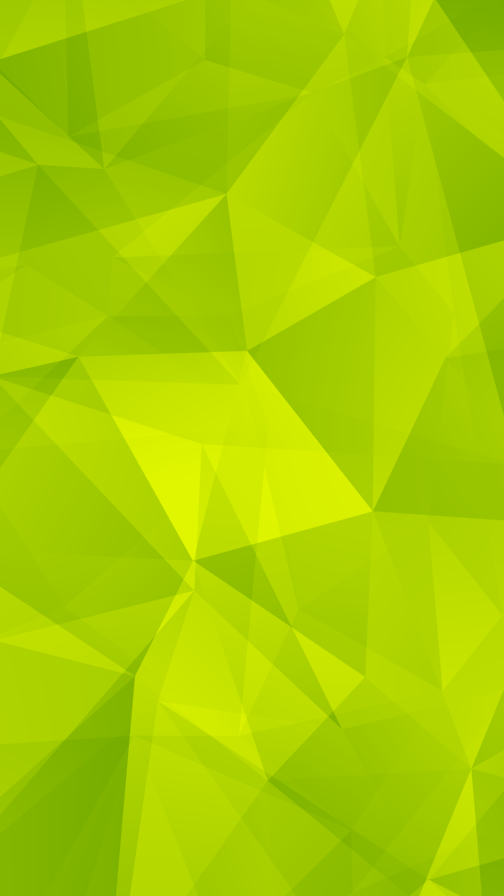
This background is drawn by a Shadertoy shader. Its source:

```glsl
// Overlapping translucent low-poly facets in lime green and yellow.

const vec3 DEEP_GREEN = vec3(0.48, 0.69, 0.0);
const vec3 LIME_YELLOW = vec3(0.80, 0.91, 0.0);

vec2 hash2(vec2 cell, float seed) {
    vec3 q = fract(vec3(cell.xyx + seed * 7.31) * vec3(0.1031, 0.1030, 0.0973));
    q += dot(q, q.yzx + 33.33);
    return fract((q.xx + q.yz) * q.zy);
}

mat2 rotation(float angle) {
    float c = cos(angle), s = sin(angle);
    return mat2(c, s, -s, c);
}

// Grid corner pushed away from its regular place
vec2 corner(vec2 cell, float seed) {
    return cell + 0.96 * (hash2(cell, seed) - 0.5);
}

float cross2(vec2 a, vec2 b) {
    return a.x * b.y - a.y * b.x;
}

float edgeDistance(vec2 p, vec2 a, vec2 b) {
    return cross2(b - a, p - a) / max(length(b - a), 0.0001);
}

// Smooth coverage of a triangle with either winding
float triangleCoverage(vec2 p, vec2 a, vec2 b, vec2 c, float pixel) {
    float winding = cross2(b - a, c - a) < 0.0 ? -1.0 : 1.0;
    float inside = min(winding * edgeDistance(p, a, b),
                   min(winding * edgeDistance(p, b, c), winding * edgeDistance(p, c, a)));
    return clamp(0.5 + inside / pixel, 0.0, 1.0);
}

// Flat facet tone plus a linear ramp in a random direction;
// facets above the density threshold stay neutral
float facetTone(vec2 p, vec2 centre, vec2 id, float seed, float density) {
    vec2 tone = hash2(id, seed + 3.0);
    vec2 ramp = hash2(id, seed + 5.0);
    float angle = 6.2832 * ramp.x;
    float slope = dot(p - centre, vec2(cos(angle), sin(angle)));
    return step(tone.y, density) * (2.0 * tone.x - 1.0 + 0.75 * slope);
}

// Jittered mesh, each cell split along a random diagonal
float facetLayer(vec2 p, float scale, float angle, float seed, float density) {
    float pixel = 1.2 * scale / iResolution.y;
    p = rotation(angle) * p * scale + 20.0 + seed;
    vec2 home = floor(p);
    float toneSum = 0.0, coverSum = 0.0;
    for (int y = -1; y <= 1; y++) {
        for (int x = -1; x <= 1; x++) {
            vec2 cell = home + vec2(x, y);
            vec2 a = corner(cell, seed);
            vec2 b = corner(cell + vec2(1, 0), seed);
            vec2 c = corner(cell + vec2(1, 1), seed);
            vec2 d = corner(cell + vec2(0, 1), seed);
            bool turned = hash2(cell, seed + 9.0).x < 0.5;
            for (int k = 0; k < 2; k++) {
                vec2 tip = k == 0 ? (turned ? a : b) : (turned ? c : d);
                vec2 u = turned ? b : a;
                vec2 v = turned ? d : c;
                float cover = triangleCoverage(p, u, tip, v, pixel);
                vec2 id = cell * vec2(2, 1) + vec2(k, 0);
                toneSum += cover * facetTone(p, (u + v + tip) / 3.0, id, seed, density);
                coverSum += cover;
            }
        }
    }
    return toneSum / max(coverSum, 0.0001);
}

void mainImage(out vec4 fragColor, in vec2 fragCoord) {
    vec2 p = fragCoord / iResolution.y;

    // Broad light around the middle
    vec2 fromLight = p - vec2(0.24, 0.52);
    float tone = 0.40 + 0.27 * exp(-6.0 * dot(fromLight, fromLight));

    // Strong facets, then fainter translucent ones over them
    tone += 0.34 * facetLayer(p, 5.0, 0.45, 1.0, 0.9);
    tone += 0.20 * facetLayer(p, 3.7, 1.15, 4.0, 0.75);
    tone += 0.13 * facetLayer(p, 5.8, 2.3, 8.0, 0.55);

    vec3 colour = mix(DEEP_GREEN, LIME_YELLOW, clamp(tone, -0.08, 1.25));
    fragColor = vec4(clamp(colour, 0.0, 1.0), 1.0);
}
```
